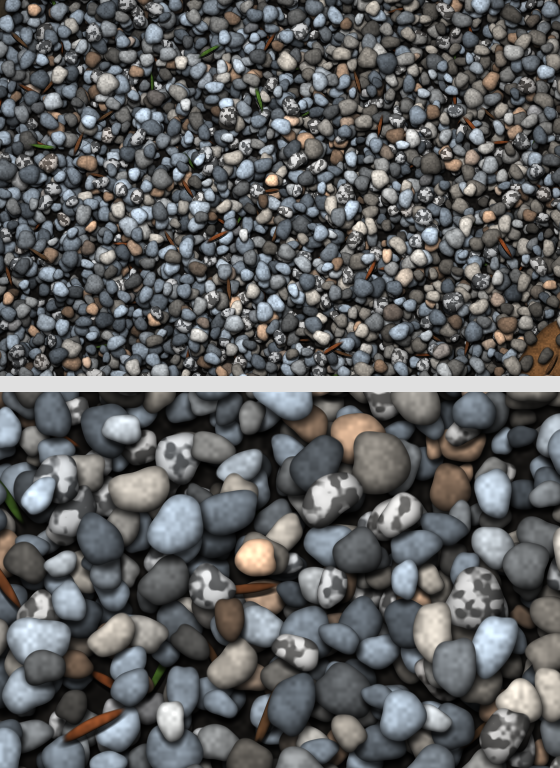
Top, the full canvas; bottom, a detail of the centre.
A WebGL 2 fragment shader for this texture:

```glsl
#version 300 es
precision highp float;
// Draws a dense bed of small rounded grey pebbles with dark gaps and a little leaf litter.

uniform vec2 u_resolution;
out vec4 fragColor;

const float TAU = 6.2832;
const int LAYERS = 4;
const vec3 LIGHT = vec3(-0.22, 0.52, 0.82);
const vec3 SOIL = vec3(0.075, 0.07, 0.065);

vec4 hash4(vec2 p) {
    vec4 q = fract(p.xyxy * vec4(0.1031, 0.1030, 0.0973, 0.1099));
    q += dot(q, q.wzxy + 33.33);
    return fract((q.xxyz + q.yzzw) * q.zywx);
}

float noise(vec2 p) {
    vec2 i = floor(p), f = fract(p);
    f = f * f * (3.0 - 2.0 * f);
    float low = mix(hash4(i).x, hash4(i + vec2(1, 0)).x, f.x);
    float high = mix(hash4(i + vec2(0, 1)).x, hash4(i + vec2(1, 1)).x, f.x);
    return mix(low, high, f.y);
}

mat2 turn(float angle) {
    float c = cos(angle), s = sin(angle);
    return mat2(c, s, -s, c);
}

// Mostly cool and neutral greys, a few tan stones; warmth shifts the balance.
vec3 stoneColour(vec4 seed, float warmth) {
    float tone = mix(0.32, 0.84, seed.x);
    vec3 tint = mix(vec3(0.92, 1.0, 1.08), vec3(1.04, 1.0, 0.94),
                    smoothstep(0.25, 0.95, seed.y + warmth));
    tint = mix(tint, vec3(1.2, 0.99, 0.82), smoothstep(0.88, 0.95, seed.z));
    return tone * tint;
}

vec3 litterColour(vec4 seed) {
    vec3 leaf = mix(vec3(0.52, 0.27, 0.14), vec3(0.34, 0.25, 0.17), seed.x);
    return mix(leaf, vec3(0.27, 0.40, 0.15), step(0.78, seed.y));
}

// Fine grain on every stone, bold salt-and-pepper mottling on some.
vec3 weather(vec3 albedo, vec2 p, float mottled) {
    float fine = noise(p * 230.0);
    float broad = noise(p * 75.0);
    float spots = smoothstep(0.36, 0.62, 0.7 * noise(p * 125.0) + 0.3 * fine);
    vec3 plain = albedo * (0.78 + 0.24 * fine + 0.2 * broad);
    return mix(plain, mix(vec3(0.27), vec3(0.86), spots), mottled);
}

// Lays one domed stone, with its soft shadow, over the colour below it.
vec3 layStone(vec3 under, vec2 offset, vec2 axes, float angle, vec3 albedo,
              vec4 seed, float mottled, float pixel) {
    mat2 facing = turn(angle);
    vec2 local = (offset * facing) / axes;
    vec2 shifted = ((offset + vec2(-0.001, 0.004)) * facing) / axes;
    float shadow = 1.0 - smoothstep(0.82, 1.32, length(shifted));
    vec3 ground = under * (1.0 - 0.76 * shadow);

    float around = atan(local.y, local.x);
    float outline = 1.0 + 0.07 * cos(3.0 * around + TAU * seed.x)
                        + 0.03 * cos(5.0 * around + TAU * seed.z);
    float power = mix(2.0, 2.9, seed.y);
    vec2 reach = pow(abs(local) + 1e-4, vec2(power));
    float r = pow(reach.x + reach.y, 1.0 / power) / outline;
    float cover = smoothstep(pixel, -pixel, (r - 1.0) * min(axes.x, axes.y));
    if (cover <= 0.0) return ground;

    vec2 slope = facing * (local / axes) * min(axes.x, axes.y);
    float bump = noise(offset * 95.0 + seed.xy * 60.0) - 0.5;
    vec3 normal = normalize(vec3(slope * (0.25 + 0.85 * r * r) + 0.25 * bump, 1.0));
    float diffuse = max(dot(normal, normalize(LIGHT)), 0.0);
    float rim = 1.0 - 0.5 * pow(min(r, 1.0), 5.0);
    vec3 surface = weather(albedo, offset + seed.zw * 9.0, mottled);
    return mix(ground, surface * (0.18 + 0.94 * diffuse) * rim, cover);
}

// Lays one scattered layer; neighbours are visited in a fixed order.
vec3 layPebbles(vec3 colour, vec2 p, float layer, float warmth, float pixel) {
    float depth = layer / float(LAYERS - 1);
    float size = mix(0.034, 0.048, depth);
    float presence = mix(1.0, 0.52, depth * depth);
    mat2 grid = turn(0.4 + layer * 0.73);
    vec2 q = grid * p / size + layer * 17.3;
    for (int y = -1; y <= 1; y++) {
        for (int x = -1; x <= 1; x++) {
            vec2 id = floor(q) + vec2(x, y);
            vec4 place = hash4(id + layer * 71.0);
            vec4 seed = hash4(id + layer * 37.0 + 211.5);
            if (place.w > presence) continue;
            vec2 offset = (q - id - 0.2 - 0.6 * place.xy) * grid * size;
            bool litter = fract(place.w * 57.0) > 0.965;
            float girth = mix(0.34, 0.6, place.z);
            vec2 axes = size * girth * vec2(1.0, mix(0.62, 0.95, seed.w));
            if (litter) axes = size * vec2(0.6, 0.11);
            vec3 albedo = litter ? litterColour(seed) : stoneColour(seed, warmth);
            float mottled = litter ? 0.0 : 0.8 * step(0.89, fract(seed.w * 23.0));
            albedo *= mix(0.72, 1.04, depth);
            float angle = TAU * fract(place.z * 31.0);
            colour = layStone(colour, offset, axes, angle, albedo, seed, mottled, pixel);
        }
    }
    return colour;
}

void main() {
    vec2 p = gl_FragCoord.xy / u_resolution.y;
    float aspect = u_resolution.x / u_resolution.y;
    float pixel = 0.8 / u_resolution.y;
    float warmth = 0.5 * (p.x / aspect - 0.5);
    vec3 colour = SOIL * (0.6 + 0.8 * noise(p * 160.0));

    for (int i = 0; i < LAYERS; i++) {
        // Two larger rocks sit in opposite corners, under the top layer.
        if (i == LAYERS - 1) {
            colour = layStone(colour, p - vec2(aspect, 0.02), vec2(0.15, 0.10), 0.9,
                              vec3(0.52, 0.36, 0.22), vec4(0.3), 0.0, pixel);
            colour = layStone(colour, p - vec2(0.0, 1.0), vec2(0.10, 0.05), 1.0,
                              vec3(0.27, 0.24, 0.19), vec4(0.6), 0.0, pixel);
        }
        colour = layPebbles(colour, p, float(i), warmth, pixel);
    }

    // Gentle falloff of light toward the borders.
    vec2 fromCentre = p / vec2(aspect, 1.0) - 0.5;
    colour *= 1.1 - 0.55 * dot(fromCentre, fromCentre);
    fragColor = vec4(clamp(colour, 0.0, 1.0), 1.0);
}
```
